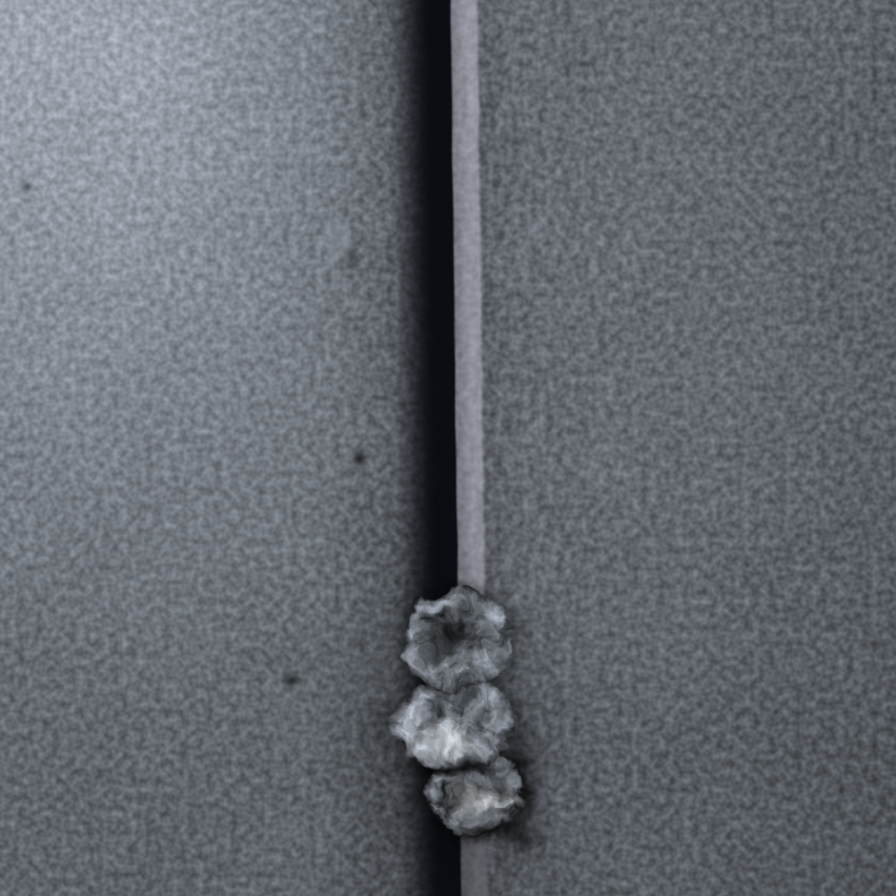
A Shadertoy shader for this texture:

```glsl
vec2 hashGradient(vec2 cell) {
    vec3 h = fract(cell.xyx * vec3(0.1031, 0.1030, 0.0973));
    h += dot(h, h.yzx + 33.33);
    float angle = 6.2832 * fract((h.x + h.y) * h.z);
    return vec2(cos(angle), sin(angle));
}

float gradientNoise(vec2 p) {
    vec2 i = floor(p), f = fract(p);
    vec2 w = f * f * f * (f * (f * 6.0 - 15.0) + 10.0);
    vec2 e = vec2(0.0, 1.0);
    float a = dot(hashGradient(i), f);
    float b = dot(hashGradient(i + e.yx), f - e.yx);
    float c = dot(hashGradient(i + e.xy), f - e.xy);
    float d = dot(hashGradient(i + e.yy), f - e.yy);
    return mix(mix(a, b, w.x), mix(c, d, w.x), w.y);
}

float fbm(vec2 p) {
    float sum = 0.0, amp = 0.6;
    for (int i = 0; i < 4; i++) {
        sum += amp * gradientNoise(p);
        p = mat2(1.6, 1.2, -1.2, 1.6) * p + 7.3;
        amp *= 0.55;
    }
    return sum;
}

// Soft elliptical spot, 1 at its centre
float spot(vec2 p, vec2 centre, vec2 radius) {
    vec2 q = (p - centre) / radius;
    return exp(-dot(q, q));
}

vec3 steel(float tone) {
    return tone * vec3(0.955, 1.0, 1.065);
}

// Tone of the two painted sheets
float sheetTone(vec2 p, float edge) {
    float left = 0.385 + 0.13 * smoothstep(0.0, 1.0, p.y) * smoothstep(0.52, 0.12, p.x);
    left += 0.05 * smoothstep(0.05, 0.6, p.y) + 0.07 * spot(p, vec2(0.08, 0.95), vec2(0.25, 0.3));
    left -= 0.07 * smoothstep(0.34, 0.46, p.x);
    float right = 0.365 + 0.055 * smoothstep(0.0, 0.55, p.y);
    right -= 0.045 * smoothstep(0.7, 1.05, p.x);
    right -= 0.04 * smoothstep(edge + 0.08, edge + 0.03, p.x);
    return mix(left, right, step(edge, p.x));
}

float grain(vec2 p, float edge) {
    float speckle = 0.13 * gradientNoise(p * 105.0) + 0.085 * gradientNoise(p * 190.0 + 31.0);
    float streak = gradientNoise(p * vec2(130.0, 22.0) + 9.0);
    float nearSeam = smoothstep(0.22, 0.03, abs(p.x - edge - 0.03));
    return speckle + 0.07 * nearSeam * streak + 0.035 * fbm(p * 9.0);
}

// Dark gap with a soft left side and a lit lip on the right
vec3 addSeam(vec3 col, vec2 p, float edge, float rough) {
    float x = p.x - edge;
    float dark = smoothstep(-0.078, -0.022, x) * smoothstep(0.003, -0.002, x);
    col = mix(col, vec3(0.035, 0.04, 0.06), dark * 0.97);
    float lip = smoothstep(-0.002, 0.003, x) * smoothstep(0.033, 0.027, x);
    float tone = 0.44 + 0.1 * smoothstep(0.0, 0.02, x) + 0.06 * p.y + 0.5 * rough;
    tone *= mix(0.72, 1.0, smoothstep(0.05, 0.3, p.y));
    return mix(col, tone * vec3(0.98, 0.98, 1.06), lip);
}

// One bead of melted metal with a crumpled surface and a dark rim
vec3 addBead(vec3 col, vec2 p, vec2 centre, vec2 radius, float relief, float tone) {
    vec2 q = (p - centre) / radius;
    float r = length(q);
    float shade = tone + 0.24 * relief;
    shade += 0.10 * smoothstep(0.5, 0.8, r) * smoothstep(1.0, 0.85, r);
    shade -= 0.17 * smoothstep(0.82, 1.0, r) * (0.6 - 0.4 * q.y);
    col = mix(col, col * 0.55, smoothstep(1.25, 0.98, r) * 0.6);
    return mix(col, steel(max(shade, 0.06)), smoothstep(1.03, 0.95, r));
}

vec3 addWeld(vec3 col, vec2 p) {
    vec2 wobble = vec2(fbm(p * 24.0), fbm(p * 24.0 + 40.0));
    vec2 q = p + 0.022 * wobble;
    float relief = 3.0 * (fbm(q * 26.0) - fbm((q + vec2(-0.006, 0.009)) * 26.0));

    // Cast shadow around the beads
    col *= 1.0 - 0.3 * spot(p, vec2(0.505, 0.19), vec2(0.09, 0.13));
    col *= 1.0 - 0.75 * spot(q, vec2(0.578, 0.12), vec2(0.02, 0.055));

    // Beads from the lowest to the highest
    col = addBead(col, q, vec2(0.527, 0.115), vec2(0.058, 0.050), relief, 0.29);
    col += 0.45 * spot(q, vec2(0.535, 0.106), vec2(0.028, 0.013));
    col *= 1.0 - 0.7 * spot(q, vec2(0.545, 0.072), vec2(0.04, 0.011));
    col = addBead(col, q, vec2(0.506, 0.192), vec2(0.070, 0.053), relief, 0.38);
    col += 0.38 * spot(q, vec2(0.503, 0.170), vec2(0.025, 0.018));
    col += 0.16 * spot(q, vec2(0.458, 0.185), vec2(0.016, 0.025));
    col *= 1.0 - 0.75 * spot(q, vec2(0.51, 0.142), vec2(0.055, 0.008));
    col = addBead(col, q, vec2(0.510, 0.285), vec2(0.063, 0.058), relief, 0.37);

    // Sunken crater of the upper bead
    col *= 1.0 - 0.58 * spot(q, vec2(0.500, 0.290), vec2(0.028, 0.023));
    return col;
}

void mainImage(out vec4 fragColor, in vec2 fragCoord) {
    vec2 p = fragCoord / iResolution.xy;
    float edge = 0.515 - 0.012 * p.y + 0.0015 * gradientNoise(vec2(p.y * 14.0, 3.0));
    float rough = grain(p, edge);
    vec3 col = steel(sheetTone(p, edge) + rough);

    // Paint blister and small pits
    vec2 b = p + 0.004 * gradientNoise(p * 60.0);
    float blister = smoothstep(1.1, 0.75, length((b - vec2(0.378, 0.732)) / vec2(0.018, 0.023)));
    col = mix(col, steel(0.53 + 0.6 * rough), 0.75 * blister);
    col *= 1.0 - 0.3 * spot(p, vec2(0.392, 0.712), vec2(0.009, 0.012));
    col *= 1.0 - 0.6 * spot(p, vec2(0.401, 0.488), vec2(0.006, 0.008));
    col *= 1.0 - 0.6 * spot(p, vec2(0.326, 0.241), vec2(0.007, 0.006));
    col *= 1.0 - 0.4 * spot(p, vec2(0.030, 0.792), vec2(0.006, 0.006));

    col = addSeam(col, p, edge, rough);
    col = addWeld(col, p);
    fragColor = vec4(clamp(col, 0.0, 1.0), 1.0);
}
```
